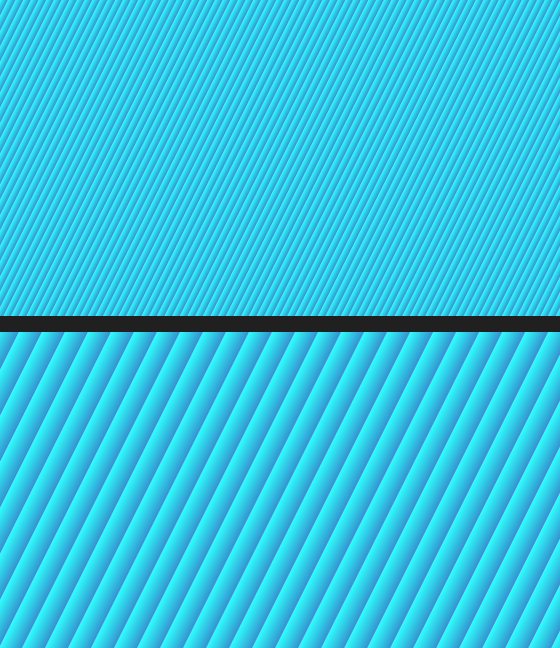
Top, the full canvas; bottom, a detail of the centre.
Reproduce this pattern procedurally as a Shadertoy shader.

```glsl
// Fine slanted stripes, like a row of overlapping blinds. Each stripe fades
// from bright cyan on its left edge to deeper blue on its right edge.
// A sawtooth over a sheared coordinate drives a two-colour gradient.

const float STRIPES_ACROSS = 73.0;
const float RUN_PER_RISE = 0.5;
const float PHASE = 0.42;
const vec3 BRIGHT_CYAN = vec3(0.19, 1.00, 1.00);
const vec3 DEEP_BLUE = vec3(0.21, 0.57, 0.81);

// Stripe count from the left, constant along each slanted line.
float stripeCoord(vec2 p, float count, float slant, float phase) {
    return (p.x - slant * p.y) * count - phase;
}

// Sawtooth from 0 to 1 whose drop is spread over the given width.
float smoothSaw(float x, float width) {
    float t = fract(x);
    float halfWidth = 0.5 * width;
    float afterDrop = 1.0 - smoothstep(0.0, halfWidth, t);
    float beforeDrop = smoothstep(1.0 - halfWidth, 1.0, t);
    return t + 0.5 * (afterDrop - beforeDrop);
}

void mainImage(out vec4 fragColor, in vec2 fragCoord) {
    // Canvas width is one unit.
    vec2 p = fragCoord / iResolution.x;
    float stripe = stripeCoord(p, STRIPES_ACROSS, RUN_PER_RISE, PHASE);

    // Width of one pixel measured across the stripes.
    float pixelSpan = STRIPES_ACROSS * length(vec2(1.0, RUN_PER_RISE)) / iResolution.x;
    float shade = smoothSaw(stripe, min(pixelSpan, 1.0));

    fragColor = vec4(mix(BRIGHT_CYAN, DEEP_BLUE, shade), 1.0);
}
```
